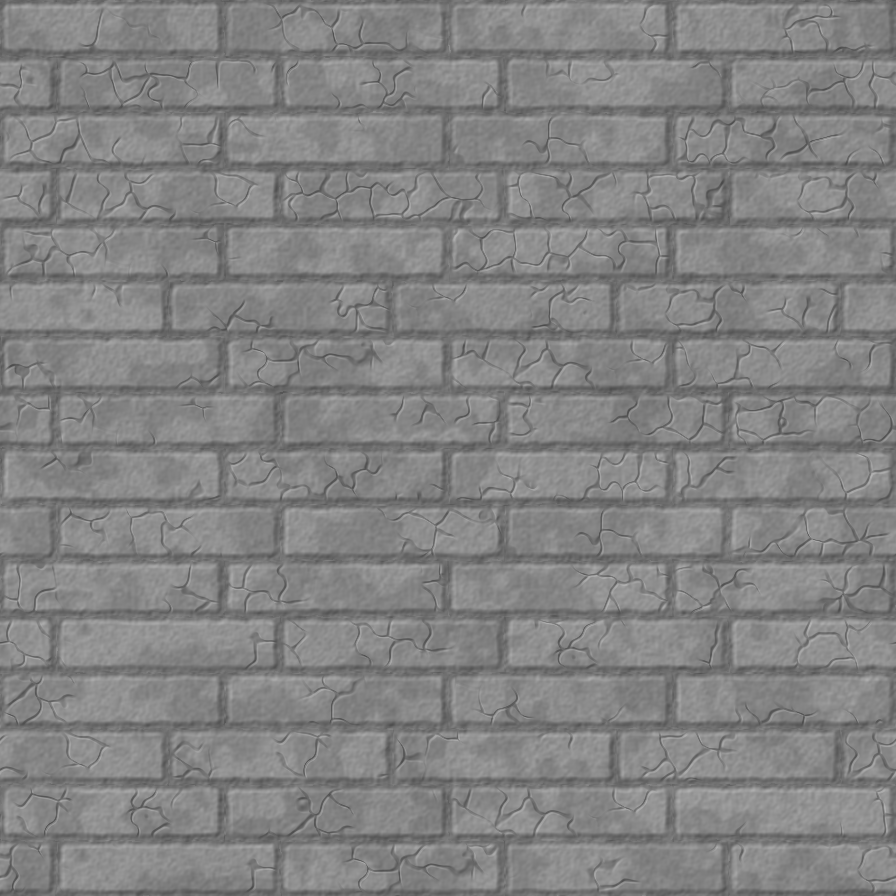
Give the GLSL for this texture, as a WebGL 1 fragment shader.

```glsl
precision highp float;
// Weathered grey brick wall: 4 bricks by 16 courses in an eight-course bond.
// Rounded-box bricks carry wrapped noise grain, blotches and Voronoi cracks;
// a height difference toward the upper left lights the whole relief.

uniform vec2 u_resolution;

#define COLUMNS 4.0
#define ROWS 16.0
#define JOINT 0.0098
#define CORNER 0.006
#define BRICK_TONE 0.562
#define MORTAR_TONE 0.445
#define RELIEF 0.19
#define GRAIN 0.50
#define BLOTCH 0.055
#define CRACK_CELLS 26.0
#define CRACK_DEPTH 0.42
#define LIGHT_STEP vec2(-0.0018, 0.0018)

float hash(vec2 p) {
  vec3 q = fract(p.xyx * vec3(0.1031, 0.1030, 0.0973));
  q += dot(q, q.yzx + 33.33);
  return fract((q.x + q.y) * q.z);
}

// Value noise with n cells across the canvas, wrapping at its edges.
float noise(vec2 uv, float n) {
  vec2 p = uv * n;
  vec2 i = floor(p);
  vec2 f = fract(p);
  f = f * f * (3.0 - 2.0 * f);
  vec2 a = mod(i, n);
  vec2 b = mod(i + 1.0, n);
  return mix(mix(hash(a), hash(vec2(b.x, a.y)), f.x),
             mix(hash(vec2(a.x, b.y)), hash(b), f.x), f.y);
}

// Signed distance to the brick at uv (xy cell id is returned in yz).
vec3 brick(vec2 uv) {
  vec2 wobble = vec2(noise(uv, 90.0), noise(uv + 0.37, 90.0)) - 0.5;
  vec2 p = (uv + 0.0022 * wobble) * vec2(COLUMNS, ROWS);
  float course = mod(ROWS - 1.0 - floor(p.y), 8.0);
  float isSixth = 1.0 - step(0.5, abs(course - 5.0));
  p.x -= mod(course, 2.0) * mix(0.25, 0.75, isSixth);
  vec2 size = 1.0 / vec2(COLUMNS, ROWS);
  vec2 q = abs(fract(p) - 0.5) * size - 0.5 * (size - JOINT) + CORNER;
  float d = length(max(q, 0.0)) + min(max(q.x, q.y), 0.0) - CORNER;
  return vec3(d, mod(floor(p), vec2(COLUMNS, ROWS)));
}

// Thin, broken cracks along the borders of warped Voronoi cells.
float cracks(vec2 s) {
  vec2 warp = vec2(noise(s, 64.0), noise(s + 0.61, 64.0)) - 0.5;
  vec2 p = (s + 0.018 * warp) * CRACK_CELLS;
  vec2 i = floor(p);
  vec2 f = fract(p);
  float nearest = 8.0;
  float second = 8.0;
  for (int y = -1; y <= 1; y++) {
    for (int x = -1; x <= 1; x++) {
      vec2 g = vec2(float(x), float(y));
      vec2 c = mod(i + g, CRACK_CELLS);
      float d = length(g + vec2(hash(c + 11.0), hash(c + 57.0)) - f);
      second = min(second, max(nearest, d));
      nearest = min(nearest, d);
    }
  }
  float present = smoothstep(0.47, 0.62, noise(s + 0.23, 17.0));
  return present * (1.0 - smoothstep(0.02, 0.11, second - nearest));
}

// Height in x, unlit tone in y.
vec2 surface(vec2 uv) {
  vec3 b = brick(uv);
  float face = 1.0 - smoothstep(-0.0045, 0.0025, b.x);
  // Each brick reads its own part of the wrapped stone pattern.
  vec2 s = uv + vec2(hash(b.yz + 3.0), hash(b.yz + 29.0));

  float clouds = 0.6 * noise(s, 22.0) + 0.4 * noise(s + 0.4, 57.0);
  float patchy = smoothstep(0.42, 0.62, clouds);
  float grain = 0.6 * noise(s, 260.0) + 0.4 * noise(s + 0.5, 130.0);
  float crack = cracks(s) * face;

  float roughness = GRAIN * mix(1.25, 1.0 - 0.3 * patchy, face);
  float height = face + roughness * grain - CRACK_DEPTH * crack;

  float stone = BRICK_TONE - BLOTCH * patchy
              + 0.02 * (hash(b.yz + 71.0) - 0.5)
              + 0.05 * (noise(s + 0.7, 190.0) - 0.5);
  float mortar = MORTAR_TONE + 0.09 * (noise(uv, 110.0) - 0.5);
  return vec2(height, mix(mortar, stone, face) - 0.085 * crack);
}

void main() {
  vec2 uv = gl_FragCoord.xy / u_resolution;
  vec2 here = surface(uv);
  float slope = here.x - surface(uv + LIGHT_STEP).x;
  float stain = 0.035 * (noise(uv, 9.0) - 0.5);
  float tone = here.y + stain + RELIEF * slope;
  gl_FragColor = vec4(vec3(clamp(tone, 0.28, 0.72)), 1.0);
}
```
